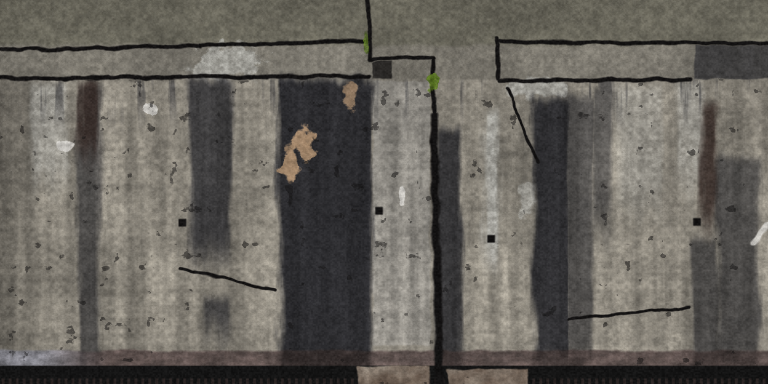
This texture is drawn by a Shadertoy shader. Its source:

```glsl
// Weathered concrete wall with cracked slabs, soot streaks, peeling paint and a rusty ledge.

float hash(vec2 p) { return fract(sin(dot(p, vec2(127.1, 311.7))) * 43758.5453); }

float noise(vec2 p) {
    vec2 i = floor(p), f = fract(p), e = vec2(1, 0);
    f = f * f * (3.0 - 2.0 * f);
    return mix(mix(hash(i), hash(i + e), f.x), mix(hash(i + e.yx), hash(i + e.xx), f.x), f.y);
}

float fbm(vec2 p) {
    float sum = 0.0, amp = 0.53;
    for (int i = 0; i < 4; i++) {
        sum += amp * noise(p);
        p = p * 2.03 + 17.3;
        amp *= 0.5;
    }
    return sum;
}

// Soft-edged interval along one axis
float span(float v, float a, float b, float soft) {
    return smoothstep(a - soft, a + soft, v) * (1.0 - smoothstep(b - soft, b + soft, v));
}

float box(vec2 p, vec2 a, vec2 b) {
    return span(p.x, a.x, b.x, 0.003) * span(p.y, a.y, b.y, 0.003);
}

// Ragged vertical run-off: s holds centre, half width, top and foot
float streak(vec2 p, vec4 s) {
    float ragged = (fbm(vec2(p.x * 45.0, p.y * 7.0 + s.x * 9.0)) - 0.5) * 0.035;
    return span(p.x + ragged, s.x - s.y, s.x + s.y, 0.011)
         * smoothstep(s.z - 0.012, s.z + 0.025, p.y + ragged)
         * (1.0 - smoothstep(s.w - 0.09, s.w + 0.05, p.y + ragged * 3.0));
}

// Ragged patch: s holds centre and radii
float blob(vec2 p, vec4 s) {
    float d = length((p - s.xy) / s.zw) + (fbm(p * 45.0) - 0.5) * 1.5;
    return 1.0 - smoothstep(0.75, 1.1, d);
}

// Line between the two ends held in s
float crack(vec2 p, vec4 s, float width) {
    vec2 ab = s.zw - s.xy, ap = p - s.xy;
    float d = length(ap - ab * clamp(dot(ap, ab) / dot(ab, ab), 0.0, 1.0));
    return 1.0 - smoothstep(width * 0.5, width + 1.2 / iResolution.y, d);
}

void mainImage(out vec4 fragColor, in vec2 fragCoord) {
    // Height is one unit; y runs downwards
    vec2 p = vec2(fragCoord.x, iResolution.y - fragCoord.y) / iResolution.y;
    vec2 w = p + 0.013 * (vec2(fbm(p * 24.0), fbm(p * 24.0 + 7.0)) - 0.5);
    float grain = fbm(p * 95.0), drip = fbm(vec2(p.x * 38.0, p.y * 2.5));
    float wall = smoothstep(0.2, 0.212, w.y);

    // Mossy top slab, paler band, board-marked wall
    vec3 col = mix(vec3(0.41, 0.4, 0.355), vec3(0.47, 0.455, 0.42), smoothstep(0.11, 0.125, w.y));
    col = mix(col, vec3(0.535, 0.515, 0.475), wall);
    col = mix(col, vec3(0.58, 0.57, 0.55), 0.6 * box(w, vec2(0.97, 0.21), vec2(1.12, 0.9)));
    col *= 1.0 - 0.2 * wall * (1.0 - smoothstep(0.02, 0.2, p.x));
    col *= 0.82 + 0.36 * fbm(p * 7.0);
    col *= 1.0 + wall * (0.5 * drip - 0.35 + 0.2 * fbm(vec2(p.x * 3.0, p.y * 55.0)));

    // Pale lime runs and patches
    float lime = 0.5 * streak(p, vec4(0.125, 0.05, 0.21, 0.48)) + 0.75 * streak(p, vec4(1.278, 0.02, 0.28, 0.69));
    lime += 0.45 * streak(p, vec4(1.8, 0.03, 0.21, 0.5)) + 0.35 * streak(p, vec4(1.67, 0.06, 0.22, 0.55));
    lime += 0.7 * blob(p, vec4(0.59, 0.163, 0.085, 0.05)) + 0.7 * blob(p, vec4(1.4, 0.232, 0.08, 0.025));
    lime += 0.6 * blob(p, vec4(1.375, 0.51, 0.028, 0.05));
    col = mix(col, vec3(0.68, 0.68, 0.66), min(lime, 0.8) * (0.6 + 0.6 * grain));

    // Soot and water stains
    vec4 stain[10] = vec4[](
        vec4(0.847, 0.12, 0.2, 1.15), vec4(0.548, 0.055, 0.2, 0.68), vec4(0.565, 0.035, 0.77, 0.89),
        vec4(0.235, 0.028, 0.21, 1), vec4(1.168, 0.032, 0.325, 1.1), vec4(1.438, 0.047, 0.25, 0.98),
        vec4(1.51, 0.035, 0.24, 0.96), vec4(1.57, 0.025, 0.22, 0.62), vec4(1.92, 0.055, 0.4, 0.98),
        vec4(1.835, 0.035, 0.62, 1));
    float strength[10] = float[](0.97, 0.8, 0.7, 0.62, 0.85, 0.93, 0.6, 0.55, 0.6, 0.6);
    float soot = 0.6 * wall * smoothstep(0.56, 0.7, drip) * (1.0 - smoothstep(0.22, 0.36, p.y));
    for (int i = 0; i < 10; i++) soot = max(soot, strength[i] * streak(p, stain[i]));
    soot = max(soot, 0.7 * box(w, vec2(1.81, 0.12), vec2(2.1, 0.205)));
    col = mix(col, vec3(0.165, 0.165, 0.178) * (0.75 + 0.5 * drip), soot);
    float rust = max(streak(p, vec4(0.228, 0.025, 0.2, 0.42)), streak(p, vec4(1.846, 0.02, 0.26, 0.6)));
    col = mix(col, vec3(0.2, 0.155, 0.14), 0.8 * rust);

    // Peeling tan paint and white chips
    float peel = blob(p, vec4(0.755, 0.43, 0.025, 0.045)) + blob(p, vec4(0.795, 0.375, 0.025, 0.05));
    peel += 0.8 * blob(p, vec4(0.913, 0.25, 0.017, 0.04));
    col = mix(col, vec3(0.64, 0.53, 0.42), min(peel, 0.95));
    float chip = blob(p, vec4(0.17, 0.377, 0.026, 0.014)) + blob(p, vec4(0.39, 0.285, 0.02, 0.014));
    chip += blob(p, vec4(1.047, 0.5, 0.01, 0.026)) + crack(w, vec4(1.96, 0.635, 2, 0.585), 0.007);
    col = mix(col, vec3(0.79, 0.78, 0.76), min(chip, 0.9));

    // Rusty ledge, dark gap with a grille, stub piers
    vec3 ledge = mix(vec3(0.49, 0.49, 0.52), vec3(0.34, 0.29, 0.28), smoothstep(0.08, 0.3, p.x));
    ledge *= (1.0 - 0.4 * soot) * (0.65 + 0.7 * fbm(p * vec2(20, 60)));
    col = mix(col, ledge, 0.9 * smoothstep(0.908, 0.917, w.y));
    float bars = span(fract(p.x * 55.0), 0.25, 0.65, 0.12) * smoothstep(0.983, 0.988, p.y);
    col = mix(col, vec3(0.08) + bars * vec3(0.09, 0.065, 0.06), smoothstep(0.95, 0.955, p.y));
    float pier = max(box(w, vec2(0.93, 0.953), vec2(1.12, 1.1)), box(w, vec2(1.165, 0.962), vec2(1.375, 1.1)));
    col = mix(col, mix(vec3(0.3, 0.24, 0.2), vec3(0.62, 0.58, 0.53), fbm(p * 22.0)), pier);

    // Slab joints and fissures
    vec4 joint[12] = vec4[](
        vec4(0, 0.13, 0.52, 0.121), vec4(0.52, 0.119, 0.955, 0.106), vec4(0, 0.204, 0.96, 0.198),
        vec4(0.957, 0, 0.965, 0.153), vec4(0.965, 0.154, 1.127, 0.151), vec4(1.125, 0.152, 1.13, 0.3),
        vec4(1.295, 0.108, 2, 0.115), vec4(1.294, 0.1, 1.296, 0.205), vec4(1.3, 0.21, 1.8, 0.207),
        vec4(1.32, 0.23, 1.4, 0.42), vec4(0.47, 0.7, 0.72, 0.755), vec4(1.48, 0.832, 1.79, 0.802));
    float gaps = crack(w, vec4(1.13, 0.3, 1.145, 1), 0.011);
    for (int i = 0; i < 12; i++) gaps = max(gaps, crack(w, joint[i], i < 9 ? 0.005 : 0.003));
    gaps = max(gaps, 0.75 * box(w, vec2(0.97, 0.16), vec2(1.02, 0.204)));

    // Anchor holes and pits
    vec2 hole[4] = vec2[](vec2(0.475, 0.58), vec2(0.987, 0.549), vec2(1.279, 0.622), vec2(1.815, 0.578));
    for (int i = 0; i < 4; i++) gaps = max(gaps, box(p, hole[i] - 0.01, hole[i] + 0.01));
    gaps = max(gaps, 0.5 * wall * smoothstep(0.73, 0.8, fbm(p * 33.0)));
    col = mix(col, vec3(0.075, 0.07, 0.07), gaps);

    // Weeds in the joints, then grit
    float weed = blob(p, vec4(1.128, 0.218, 0.018, 0.024)) + 0.7 * blob(p, vec4(0.954, 0.11, 0.008, 0.03));
    col = mix(col, vec3(0.32, 0.42, 0.12) * (0.6 + 0.8 * grain), min(weed, 0.9));
    fragColor = vec4(col * (0.8 + 0.4 * grain) + 0.05 * (noise(p * 240.0) - 0.5), 1);
}
```
